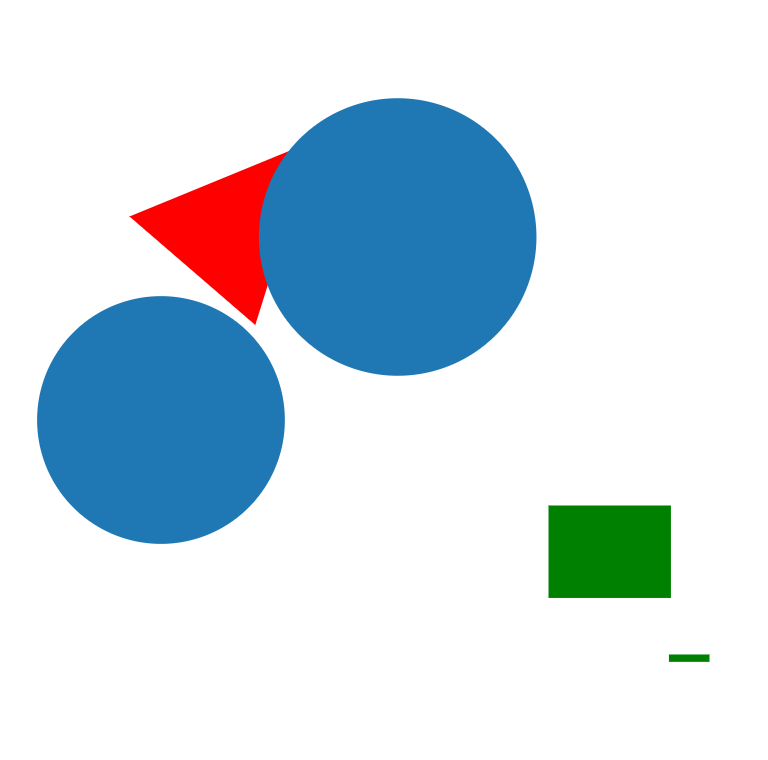
Write a WebGL 1 fragment shader that draws this background.

```glsl
precision highp float;
// Flat blue discs, a red triangle and green rectangles on a white ground.

uniform vec2 u_resolution;

float discDistance(vec2 p, vec2 center, float radius) {
  return length(p - center) - radius;
}

float boxDistance(vec2 p, vec2 center, vec2 halfSize) {
  vec2 d = abs(p - center) - halfSize;
  return length(max(d, 0.0)) + min(max(d.x, d.y), 0.0);
}

// Signed distance to the line a-b, positive on its right side
float edgeDistance(vec2 p, vec2 a, vec2 b) {
  vec2 along = normalize(b - a);
  return dot(p - a, vec2(along.y, -along.x));
}

// Corners run counterclockwise
float triangleDistance(vec2 p, vec2 a, vec2 b, vec2 c) {
  return max(edgeDistance(p, a, b), max(edgeDistance(p, b, c), edgeDistance(p, c, a)));
}

// Shape coverage, smoothed over one pixel
float coverage(float dist) {
  return clamp(0.5 - dist * u_resolution.x, 0.0, 1.0);
}

void main() {
  // Canvas width is one unit
  vec2 p = gl_FragCoord.xy / u_resolution.x;
  vec3 color = vec3(1.0);

  // Triangle, partly hidden by the upper disc
  float triangle = triangleDistance(p, vec2(0.1686, 0.7077), vec2(0.3324, 0.5664), vec2(0.4072, 0.8056));
  color = mix(color, vec3(1.0, 0.0, 0.0), coverage(triangle));

  // Discs
  float discs = min(discDistance(p, vec2(0.5178, 0.681), 0.1807),
                    discDistance(p, vec2(0.2096, 0.4427), 0.1613));
  color = mix(color, vec3(0.122, 0.467, 0.706), coverage(discs));

  // Rectangles
  float boxes = min(boxDistance(p, vec2(0.7939, 0.2712), vec2(0.0797, 0.0602)),
                    boxDistance(p, vec2(0.8974, 0.1326), vec2(0.0264, 0.0048)));
  color = mix(color, vec3(0.0, 0.502, 0.0), coverage(boxes));

  gl_FragColor = vec4(color, 1.0);
}
```
